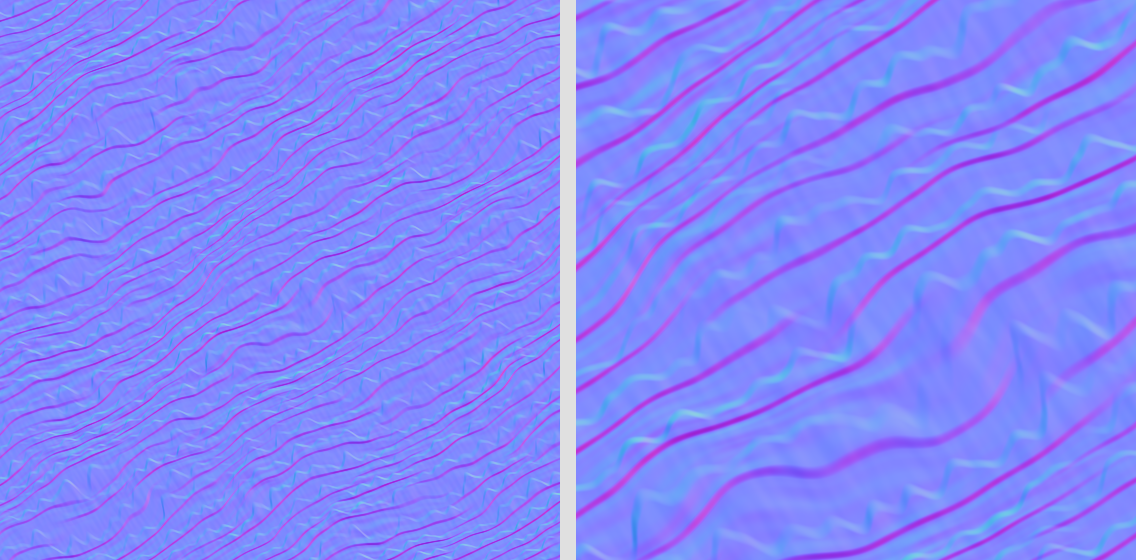
Left: the whole. Right: its middle third, enlarged.
Write a WebGL 2 fragment shader that draws this texture map.

```glsl
#version 300 es
precision highp float;
// Tangent-space normal map of wind-blown ripples running up to the right.
// A height field of warped sawtooth ridges, broken benches and fine streaks
// is differentiated numerically and encoded as a colour.

uniform vec2 u_resolution;
out vec4 fragColor;

vec2 gradientAt(vec2 cell) {
    vec3 p = fract(cell.xyx * vec3(0.1031, 0.1030, 0.0973));
    p += dot(p, p.yzx + 33.33);
    float angle = 6.2832 * fract((p.x + p.y) * p.z);
    return vec2(cos(angle), sin(angle));
}

// Gradient noise, roughly -0.7 to 0.7
float noise(vec2 p) {
    vec2 i = floor(p), f = p - i;
    vec2 w = f * f * f * (f * (f * 6.0 - 15.0) + 10.0);
    vec2 e = vec2(1.0, 0.0);
    float a = dot(gradientAt(i), f);
    float b = dot(gradientAt(i + e.xy), f - e.xy);
    float c = dot(gradientAt(i + e.yx), f - e.yx);
    float d = dot(gradientAt(i + e.xx), f - e.xx);
    return mix(mix(a, b, w.x), mix(c, d, w.x), w.y);
}

// One ripple: a steep lee face, a bench with a ragged edge, a gentle slope
float ripple(float phase, float along) {
    float row = floor(phase) * 7.37 + 0.5;
    float f = phase - floor(phase);
    float edge = 0.45 + 0.6 * noise(vec2(along * 42.0, row));
    float bench = 1.0 - smoothstep(edge - 0.09, edge + 0.09, f);
    bench *= 1.0 + 0.8 * noise(vec2(along * 64.0, row + 40.0));
    float face = smoothstep(0.0, 0.13, f) * (1.0 - smoothstep(0.9, 1.0, f));
    return face * mix(1.0 - f, bench, 0.42);
}

// p.x runs along the ripples, p.y across them
float height(vec2 p) {
    float phase = 26.0 * p.y
        + 1.6 * noise(p * vec2(2.5, 4.0))
        + 0.7 * noise(p * vec2(8.0, 10.0) + 17.0)
        + 0.2 * noise(p * vec2(19.0, 22.0) + 31.0);

    // Half-period shifts between patches make ridges fork and die out
    float shifted = smoothstep(-0.14, 0.14, noise(p * vec2(3.5, 8.0) + 53.0));
    float ridges = mix(ripple(phase, p.x), ripple(phase + 0.5, p.x), shifted);
    float strength = 0.0027 * (1.0 + 0.6 * noise(p * vec2(7.0, 16.0) + 71.0));

    // Streaks follow the ripples, with faint rungs across them
    float patchy = smoothstep(-0.3, 0.4, noise(p * vec2(6.0, 13.0) + 97.0));
    float streaks = 0.0022 * noise(vec2(p.x * 20.0, phase * 2.3 + 5.0))
        + 0.0009 * noise(vec2(p.x * 26.0, phase * 4.4 + 11.0));
    float rungs = 0.00025 * noise(p * vec2(120.0, 34.0) + 23.0);
    return strength * ridges + streaks * (0.25 + 0.75 * patchy) + rungs;
}

void main() {
    vec2 uv = gl_FragCoord.xy / min(u_resolution.x, u_resolution.y);
    vec2 along = vec2(0.866, 0.5);
    vec2 across = vec2(-0.5, 0.866);
    vec2 p = vec2(dot(uv, along), dot(uv, across)) + 3.0;

    // Central differences give the slope in ripple space
    vec2 e = vec2(0.0009, 0.0);
    vec2 slope = vec2(height(p + e.xy) - height(p - e.xy),
                      height(p + e.yx) - height(p - e.yx)) / (2.0 * e.x);

    // Rotate back to the canvas, add a slight overall tilt and encode
    vec2 tilt = vec2(0.03, 0.045) - slope.x * along - slope.y * across;
    vec3 normal = normalize(vec3(tilt, 1.0));
    fragColor = vec4(0.5 + 0.5 * normal, 1.0);
}
```
